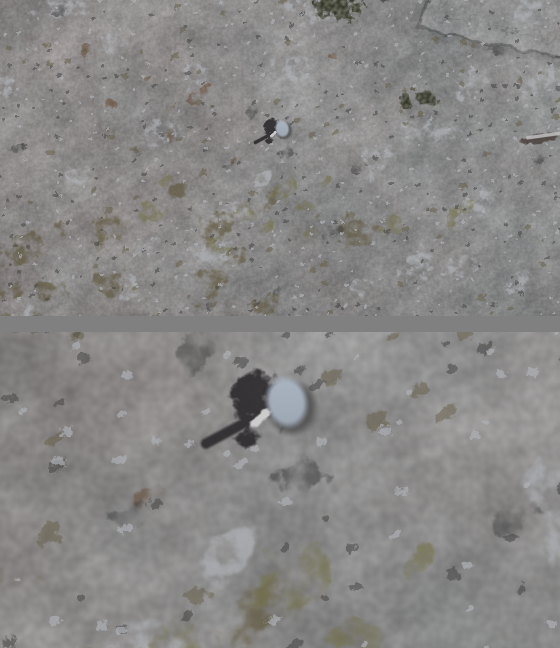
Top, the full canvas; bottom, a detail of the centre.
Write a Shadertoy shader that draws this texture.

```glsl
// Weathered concrete floor with stains, chalky scuffs, grit and a little debris.

const vec3 OLIVE = vec3(0.39, 0.36, 0.27);
const vec3 RUST = vec3(0.43, 0.34, 0.27);
const vec3 MOSS = vec3(0.26, 0.27, 0.21);
const vec3 CHARCOAL = vec3(0.27, 0.27, 0.27);
const vec3 CHALK = vec3(0.68, 0.69, 0.71);
const vec4 EVERYWHERE = vec4(0.9, 0.5, 9.0, 9.0);

vec2 hash2(vec2 p) {
    vec2 k = vec2(dot(p, vec2(127.1, 311.7)), dot(p, vec2(269.5, 183.3)));
    return fract(sin(k) * 43758.5);
}

vec2 turn(vec2 v, float angle) {
    float c = cos(angle), s = sin(angle);
    return vec2(c * v.x + s * v.y, c * v.y - s * v.x);
}

float slope(vec2 corner, vec2 offset) {
    float a = 6.2832 * hash2(corner).x;
    return dot(vec2(cos(a), sin(a)), offset);
}

float gradientNoise(vec2 p) {
    vec2 i = floor(p), f = p - i, e = vec2(1.0, 0.0);
    vec2 u = f * f * f * (f * (f * 6.0 - 15.0) + 10.0);
    return mix(mix(slope(i, f), slope(i + e.xy, f - e.xy), u.x),
               mix(slope(i + e.yx, f - e.yx), slope(i + e.xx, f - e.xx), u.x), u.y);
}

float fbm(vec2 p) {
    float sum = 0.0, amp = 0.5;
    for (int i = 0; i < 4; i++) {
        sum += amp * gradientNoise(p);
        p = turn(p, 0.6) * 2.03 + 7.1;
        amp *= 0.5;
    }
    return sum;
}

// Soft ellipse whose rim is displaced by a noise value
float blotch(vec2 offset, vec2 radii, float angle, float ragged) {
    return 1.0 - smoothstep(0.75, 1.2, length(turn(offset, angle) / radii) + ragged);
}

// Random blotches, one per cell at most, thinning out away from region.xy
float scatter(vec2 p, float cells, float size, float density, vec4 region, float seed) {
    float cover = 0.0;
    float ragged = 2.2 * fbm(p * 1.1 / size + seed);
    vec2 home = floor(p * cells);
    for (int j = -1; j <= 1; j++)
    for (int i = -1; i <= 1; i++) {
        vec2 id = home + vec2(i, j);
        vec2 place = hash2(id + seed), kind = hash2(id + seed + 17.3);
        vec2 centre = (id + place) / cells;
        vec2 away = (centre - region.xy) / region.zw;
        if (kind.x > density * exp(-dot(away, away))) continue;
        vec2 radii = size * (0.45 + 0.55 * place.y) * vec2(1.0, 0.5 + 0.4 * place.x);
        cover = max(cover, blotch(p - centre, radii, kind.y * 1.3 - 0.3, ragged));
    }
    return cover;
}

// Distance to a segment
float segment(vec2 p, vec2 a, vec2 b) {
    vec2 d = b - a;
    return length(p - a - d * clamp(dot(p - a, d) / dot(d, d), 0.0, 1.0));
}

float stroke(float d, float width) {
    return 1.0 - smoothstep(width * 0.5, width * 1.3, d);
}

// Bare surface: broad clouds, mottling, slanted scuffs and fine grain
vec3 concrete(vec2 p) {
    float tone = 0.53 + 0.14 * fbm(p * 2.6) + 0.14 * fbm(p * 13.0 + 4.0);
    tone += 0.030 * gradientNoise(turn(p, 0.5) * vec2(9.0, 55.0));
    tone += 0.045 * gradientNoise(p * 62.0) + 0.045 * gradientNoise(p * 118.0);
    tone -= 0.07 * smoothstep(0.08, -0.12, 0.95 - p.y + 0.48 * p.x - 0.12);
    tone -= 0.04 * smoothstep(0.45, 0.0, p.y) - 0.015;
    float warmth = smoothstep(1.5, 0.2, p.x) + 2.0 * fbm(p * 4.0 + 9.0);
    return vec3(tone) + warmth * vec3(0.008, -0.003, -0.006);
}

// Raised slab in the upper right corner, with a cracked lower rim
vec3 addSlab(vec3 col, vec2 p) {
    float wobble = 0.035 * fbm(p * 14.0);
    float side = 1.315 + 0.44 * (p.y - 0.912) - p.x;
    float rim = 0.912 - 0.21 * (p.x - 1.315) - p.y;
    float d = max(side, rim) + wobble;
    col += 0.025 * (1.0 - smoothstep(-0.01, 0.005, d));
    col -= 0.10 * stroke(abs(d), 0.006) + 0.045 * stroke(abs(d - 0.012), 0.016);
    return col - 0.04 * stroke(abs(d + 0.055 + 2.0 * wobble), 0.005);
}

vec3 addStains(vec3 col, vec2 p) {
    float patchy = smoothstep(-0.25, 0.2, fbm(p * 24.0 + 3.0));
    float flaky = smoothstep(-0.12, 0.22, fbm(p * 30.0 + 8.0));
    float chalk = scatter(p, 5.0, 0.065, 0.45, EVERYWHERE, 11.0);
    chalk = max(chalk, blotch(p - vec2(0.926, 0.787), vec2(0.065, 0.04), -0.3, fbm(p * 25.0)));
    col = mix(col, CHALK, 0.75 * chalk * flaky);
    float olive = scatter(p, 7.0, 0.062, 0.85, vec4(0.45, 0.17, 0.5, 0.2), 23.0);
    olive = max(olive, blotch(p - vec2(0.09, 0.21), vec2(0.085, 0.035), 0.6, 2.5 * fbm(p * 18.0)));
    col = mix(col, OLIVE, 0.75 * olive * patchy);
    float smear = scatter(p, 12.0, 0.04, 0.6, vec4(0.85, 0.34, 0.4, 0.1), 37.0);
    col = mix(col, vec3(0.46, 0.45, 0.30), 0.65 * smear * patchy);
    float rust = scatter(p, 11.0, 0.028, 0.6, vec4(0.55, 0.68, 0.3, 0.15), 41.0);
    col = mix(col, RUST, 0.7 * rust * patchy);
    float soot = scatter(p, 7.0, 0.032, 0.2, EVERYWHERE, 53.0);
    return mix(col, CHARCOAL, 0.6 * soot * patchy);
}

vec3 addGrit(vec3 col, vec2 p) {
    col = mix(col, CHARCOAL, 0.55 * scatter(p, 26.0, 0.009, 0.22, EVERYWHERE, 61.0));
    col = mix(col, OLIVE, 0.5 * scatter(p, 17.0, 0.014, 0.2, EVERYWHERE, 67.0));
    return mix(col, CHALK, 0.7 * scatter(p, 30.0, 0.007, 0.25, EVERYWHERE, 71.0));
}

vec3 addDebris(vec3 col, vec2 p) {
    float ragged = 2.2 * fbm(p * 32.0);
    // Moss clumps
    float moss = blotch(p - vec2(1.07, 0.975), vec2(0.07, 0.036), -0.1, ragged);
    moss = max(moss, blotch(p - vec2(1.35, 0.69), vec2(0.034, 0.02), -0.3, 0.5 * ragged));
    moss = max(moss, blotch(p - vec2(1.285, 0.675), vec2(0.018, 0.024), 0.3, ragged));
    col = mix(col, MOSS + 0.25 * gradientNoise(p * 75.0), 0.85 * moss);
    // Pale pebble beside a dark tangle with a thin tail
    vec2 q = p - vec2(0.893, 0.593);
    col = mix(col, CHARCOAL, 0.7 * blotch(q - vec2(0.006, -0.006), vec2(0.025, 0.028), 0.0, 0.0));
    float tail = stroke(segment(q, vec2(-0.04, -0.02), vec2(-0.085, -0.044)), 0.006);
    float tangle = blotch(q + vec2(0.035, 0.004), vec2(0.032, 0.024), 0.9, ragged);
    col = mix(col, vec3(0.17, 0.16, 0.17), 0.9 * max(tail, tangle));
    col = mix(col, vec3(0.64, 0.68, 0.73) + q.y, blotch(q, vec2(0.021, 0.026), 0.2, 0.0));
    col = mix(col, vec3(0.8), blotch(q + vec2(0.028, 0.018), vec2(0.014, 0.007), 0.8, ragged));
    // Feather at the right edge
    float vane = blotch(p - vec2(1.71, 0.561), vec2(0.06, 0.014), 0.1, 0.6 * ragged);
    col = mix(col, vec3(0.27, 0.23, 0.21), 0.8 * vane);
    float quill = stroke(segment(p, vec2(1.67, 0.564), vec2(1.80, 0.582)), 0.006);
    return mix(col, vec3(0.74, 0.73, 0.74), 0.9 * quill);
}

void mainImage(out vec4 fragColor, in vec2 fragCoord) {
    vec2 p = fragCoord / iResolution.y;
    vec3 col = addSlab(concrete(p), p);
    col = addGrit(addStains(col, p), p);
    fragColor = vec4(clamp(addDebris(col, p), 0.0, 1.0), 1.0);
}
```
